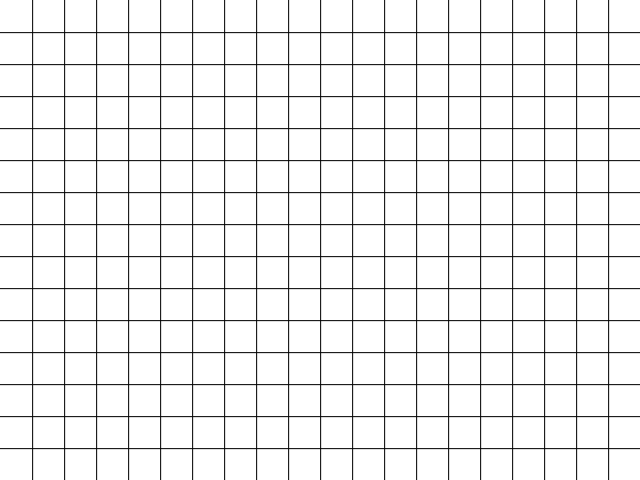
Write a WebGL 2 fragment shader that draws this pattern.

```glsl
#version 300 es
precision highp float;
// Plain square grid of thin black lines on white paper, open at the left and top edges.

#define COLUMNS 20.0
#define LINE_WIDTH 0.032    // in cells
#define LINE_OFFSET 0.0195  // line centre past each cell boundary, in cells
#define PAPER_COLOR vec3(1.0)
#define LINE_COLOR vec3(0.0)

uniform vec2 u_resolution;
out vec4 fragColor;

// Share of the pixel covered by the nearest line, per axis (exact box filter).
vec2 lineCoverage(vec2 cellPos, float pixelSize) {
    // Numbering starts at 1, so no line falls on the outer edge.
    vec2 nearestLine = max(floor(cellPos - LINE_OFFSET + 0.5), 1.0);
    vec2 dist = abs(cellPos - LINE_OFFSET - nearestLine);
    float halfPixel = 0.5 * pixelSize;
    float halfLine = 0.5 * LINE_WIDTH;
    vec2 overlap = min(dist + halfPixel, vec2(halfLine))
                 - max(dist - halfPixel, vec2(-halfLine));
    return clamp(overlap / pixelSize, 0.0, 1.0);
}

void main() {
    // Cell coordinates measured from the top left corner.
    float pixelSize = COLUMNS / u_resolution.x;
    vec2 fromTopLeft = vec2(gl_FragCoord.x, u_resolution.y - gl_FragCoord.y);
    vec2 coverage = lineCoverage(fromTopLeft * pixelSize, pixelSize);

    // Union of vertical and horizontal lines.
    float ink = 1.0 - (1.0 - coverage.x) * (1.0 - coverage.y);
    fragColor = vec4(mix(PAPER_COLOR, LINE_COLOR, ink), 1.0);
}
```
